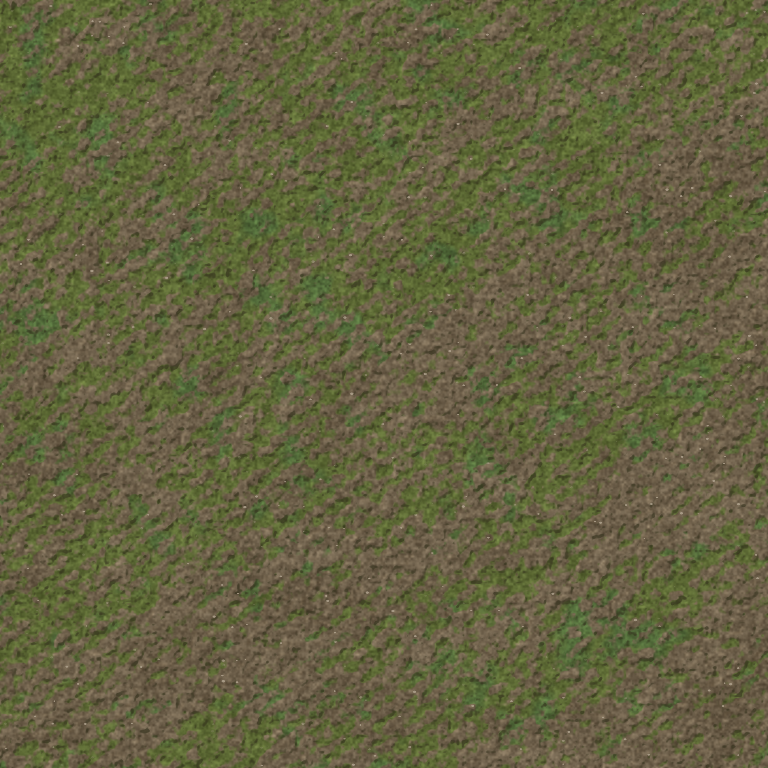
Reproduce this texture procedurally as a three.js fragment shader.

```glsl
// Field of young green crop in diagonal drilled rows over brown, stony soil.
varying vec2 vUv;

const float ROW_ANGLE = 0.63;
const float ROWS_PER_UNIT = 50.0;
const float TRACK_POSITION = -0.082;

const vec3 SOIL_DARK = vec3(0.31, 0.26, 0.19);
const vec3 SOIL_LIGHT = vec3(0.53, 0.47, 0.38);
const vec3 LEAF_DARK = vec3(0.24, 0.29, 0.11);
const vec3 LEAF_LIGHT = vec3(0.46, 0.54, 0.27);
const vec3 LEAF_COOL = vec3(0.27, 0.42, 0.23);
const vec3 SHADOW = vec3(0.20, 0.19, 0.11);
const vec3 STONE = vec3(0.70, 0.65, 0.57);

float hash(vec2 p) {
  vec3 q = fract(p.xyx * vec3(0.1031, 0.1030, 0.0973));
  q += dot(q, q.yzx + 33.33);
  return fract((q.x + q.y) * q.z);
}

float noise(vec2 p) {
  vec2 cell = floor(p);
  vec2 f = fract(p);
  f = f * f * (3.0 - 2.0 * f);
  float low = mix(hash(cell), hash(cell + vec2(1.0, 0.0)), f.x);
  float high = mix(hash(cell + vec2(0.0, 1.0)), hash(cell + vec2(1.0)), f.x);
  return mix(low, high, f.y);
}

float fbm(vec2 p) {
  float sum = 0.0;
  float weight = 0.5;
  for (int i = 0; i < 4; i++) {
    sum += weight * noise(p);
    p = mat2(1.6, 1.2, -1.2, 1.6) * p + 17.3;
    weight *= 0.5;
  }
  return sum / 0.9375;
}

// Height of the leaf tufts, from clumps down to single leaves.
float tuftHeight(vec2 p) {
  return 0.45 * noise(p * 75.0 + 40.0) + 0.35 * noise(p * 150.0 + 90.0)
       + 0.20 * noise(p * 290.0 + 10.0);
}

// x runs along the rows, y across them.
vec2 rowSpace(vec2 p, float angle) {
  float c = cos(angle);
  float s = sin(angle);
  return vec2(c * p.x + s * p.y, c * p.y - s * p.x);
}

float rowWave(vec2 field) {
  float wobble = 0.006 * (noise(field * vec2(9.0, 14.0) + 60.0) - 0.5);
  return cos(6.28318 * ROWS_PER_UNIT * (field.y + wobble));
}

// Bare wheel track with a slight bend and a ragged edge.
float wheelTrack(vec2 field, float position) {
  float bend = 0.012 * (noise(vec2(field.x * 5.0, 3.0)) - 0.5);
  float distanceToTrack = abs(field.y - position - bend);
  return 1.0 - smoothstep(0.004, 0.017, distanceToTrack);
}

// Sparse pebbles, one candidate in each grid cell.
float stones(vec2 p, float cells, float share) {
  vec2 cell = floor(p * cells);
  vec2 centre = 0.25 + 0.5 * vec2(hash(cell + 11.0), hash(cell + 47.0));
  float radius = mix(0.10, 0.22, hash(cell + 83.0));
  vec2 offset = (fract(p * cells) - centre) * vec2(0.8, 1.1);
  float disc = 1.0 - smoothstep(radius * 0.5, radius, length(offset));
  return disc * step(1.0 - share, hash(cell + 5.0));
}

void main() {
  vec2 field = rowSpace(vUv, ROW_ANGLE) + vec2(0.0, 0.008 * vUv.x);

  // Crop cover: tufts, rows, long thin streaks and broad patches.
  float height = tuftHeight(vUv);
  float patches = fbm(field * vec2(4.0, 9.0) + 23.0) - 0.5;
  float streaks = fbm(field * vec2(11.0, 45.0) + 71.0) - 0.5;
  float track = wheelTrack(field, TRACK_POSITION);
  float score = 1.15 * (height - 0.5) + 0.55 * patches + 0.55 * streaks
              + 0.13 * rowWave(field) + 0.16 * (field.y - 0.08) - 0.24 * track;
  float cover = smoothstep(-0.13, 0.17, score);

  // Soil with crumbs and pale dry areas.
  float crumbs = 0.6 * noise(vUv * 210.0) + 0.4 * noise(vUv * 360.0 + 31.0);
  float dryness = fbm(vUv * 14.0 + 52.0) - 0.5;
  vec3 soil = mix(SOIL_DARK, SOIL_LIGHT, clamp(crumbs + 0.4 * dryness, 0.0, 1.0));

  // Leaves vary from yellow green to cool green.
  float leafGrain = 0.5 * noise(vUv * 180.0 + 8.0) + 0.5 * noise(vUv * 330.0 + 64.0);
  vec3 leaf = mix(LEAF_DARK, LEAF_LIGHT, leafGrain);
  float cool = smoothstep(0.52, 0.75, fbm(vUv * 24.0 + 99.0));
  leaf = mix(leaf, LEAF_COOL * (0.65 + 0.7 * leafGrain), 0.6 * cool);

  // Light from the upper left leaves shade beside the tufts.
  float relief = height - tuftHeight(vUv + vec2(-0.0025, 0.0035));
  vec3 color = mix(soil, leaf, 0.88 * cover);
  color = mix(color, SHADOW, 0.65 * smoothstep(0.06, 0.28, relief));
  color *= 1.0 + 0.55 * clamp(-relief, 0.0, 0.4);

  // Pebbles lie mostly on open soil.
  float pebbles = stones(vUv, 95.0, 0.05) * (1.0 - 0.75 * cover);
  color = mix(color, STONE, 0.8 * pebbles);

  gl_FragColor = vec4(color, 1.0);
}
```
